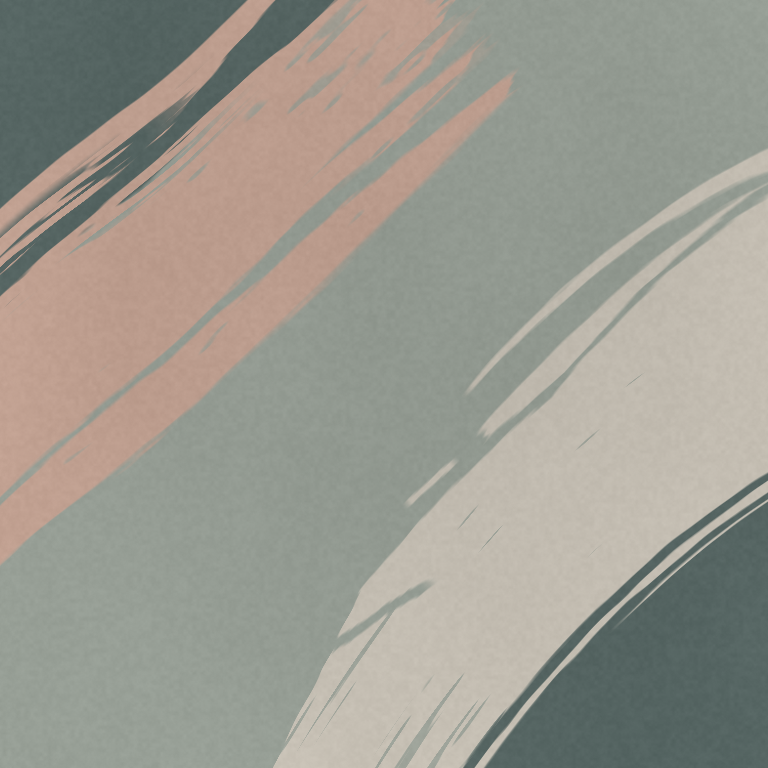
Give the GLSL for this background, as a WebGL 1 fragment shader.

```glsl
precision highp float;
// Dry-brush diagonal strokes in pink and cream over sage and dark teal paper.

uniform vec2 u_resolution;

#define SAGE vec3(0.58, 0.61, 0.575)
#define TEAL vec3(0.33, 0.39, 0.38)
#define PINK vec3(0.745, 0.62, 0.56)
#define CREAM vec3(0.765, 0.74, 0.695)
#define GRAIN 0.045
#define RAGGED 0.016

float hash(vec2 p) {
  p = fract(p * vec2(0.1031, 0.1137));
  p += dot(p, p.yx + 33.33);
  return fract((p.x + p.y) * p.x * 7.31);
}

float noise(vec2 p) {
  vec2 i = floor(p), f = fract(p);
  f = f * f * (3.0 - 2.0 * f);
  return mix(mix(hash(i), hash(i + vec2(1.0, 0.0)), f.x),
             mix(hash(i + vec2(0.0, 1.0)), hash(i + 1.0), f.x), f.y);
}

float fbm(vec2 p) {
  float sum = 0.0, amp = 0.5;
  for (int i = 0; i < 4; i++) {
    sum += amp * noise(p);
    p = p * 2.1 + 17.0;
    amp *= 0.5;
  }
  return sum / 0.9375;
}

// Noise drawn out along a stroke, like bristle marks
float bristles(float along, float across) {
  vec2 p = vec2(along * 5.0, across * 85.0) + 40.0;
  return 0.6 * noise(p) + 0.4 * noise(p * vec2(3.1, 2.3) + 9.0);
}

float above(float edge, float x, float soft) {
  return smoothstep(-soft, soft, x - edge);
}

float band(float x, float lo, float hi, float soft) {
  return above(lo, x, soft) * (1.0 - above(hi, x, soft));
}

// Pink stroke: v runs across it, a along it; sets the paper beneath too
vec3 pinkStroke(float a, float v, float aa) {
  float hair = bristles(a, v);
  float r = v + (hair - 0.5) * RAGGED;

  float tealEdge = 0.42 - 0.04 * smoothstep(-0.7, 0.2, a);
  vec3 paper = mix(TEAL, SAGE, above(tealEdge, r, 0.004));

  // Outer edges and ragged far ends
  float low = 0.735 - 0.04 * max(a - 0.05, 0.0);
  float paint = above(0.272, v + (hair - 0.5) * 0.005, aa);
  paint *= 1.0 - above(low, r, 0.004 + 0.006 * smoothstep(0.3, -0.4, -a - 0.1));
  paint *= 1.0 - above(0.59 + (hair - 0.5) * 0.14, a, 0.012);

  // Two sage gaps that widen toward the upper right
  float gapMid = 0.638 + 0.06 * max(a - 0.1, 0.0) + 0.035 * max(-a - 0.3, 0.0);
  float gapHalf = mix(0.004, 0.016, smoothstep(-0.65, 0.4, a)) + 0.06 * max(a - 0.35, 0.0);
  paint *= above(gapHalf, abs(r - gapMid), 0.004);
  float forkMid = 0.585 + 0.05 * max(a - 0.3, 0.0);
  paint *= above(0.05 * (a - 0.2), abs(r - forkMid), 0.004);

  // Dark slot with bristle lines around it
  float slotMid = 0.372 - 0.03 * smoothstep(-0.4, 0.36, a);
  float slotHalf = 0.012 + 0.024 * smoothstep(0.0, 0.4, a);
  paint *= above(slotHalf, abs(r - slotMid), 0.002);
  float lines = above(0.57, bristles(a * 0.6 + 3.0, v * 1.3), 0.04);
  lines *= band(v, 0.305, 0.415, 0.012) * (1.0 - smoothstep(0.0, 0.25, a));
  paint *= 1.0 - lines;

  // Worn patches near the far end
  float wear = bristles(a * 1.2 + 7.0, v * 0.6) + 0.3 * smoothstep(0.05, 0.65, a);
  paint *= 1.0 - 0.75 * above(0.86, wear, 0.06) * above(0.39, v, 0.02);
  return mix(paper, PINK, paint);
}

// Cream stroke: q runs across the arc, s along it
float creamStroke(float s, float q, float aa) {
  float hair = bristles(s + 5.0, q);
  float r = q + (hair - 0.5) * RAGGED * 0.7;
  float start = above(0.1 - 5.8 * (q - 1.107) + (hair - 0.5) * 0.14, s, 0.012);

  // Broad body with thin dry lines
  float top = 1.237 - 0.12 * abs(s - 0.2);
  float body = band(r, top, 1.57, 0.003) * start;
  float dry = bristles(s * 0.5 + 11.0, q * 0.9);
  float bare = above(0.9 - 0.24 * smoothstep(-0.05, 0.6, -s), dry, 0.025);
  body *= 1.0 - 0.85 * bare;
  float cut = 1.25 + 0.46 * (s + 0.3);
  body *= 1.0 - band(r, cut - 0.01, cut + 0.01, 0.004) * band(s, -0.42, -0.2, 0.02);

  // Separate strands over the upper edge
  float grow = clamp((s - 0.08) / 0.7, 0.0, 1.0);
  float outer = band(r, 1.108, 1.116 + 0.024 * grow, 0.003) * above(0.1, s, 0.02);
  float innerTop = 1.178 - 0.05 * max(s - 0.35, 0.0);
  float innerLow = min(1.2 + 0.1 * (s - 0.05), top - 0.011);
  float inner = band(r, innerTop, innerLow, 0.003) * above(0.05 + (hair - 0.5) * 0.08, s, 0.01);
  float tipMid = 1.168 + 0.2 * (s + 0.07);
  float tip = band(r, tipMid - 0.007, tipMid + 0.006, 0.003) * band(s, -0.125, -0.01, 0.012);

  // Fine strands over the dark corner
  float rim = band(r, 1.588, 1.602, 0.002);
  float rimThin = band(r, 1.614, 1.619, 0.002) * above(0.02, s, 0.06);
  return max(max(max(body, outer), max(inner, tip)), max(rim, rimThin));
}

void main() {
  vec2 uv = gl_FragCoord.xy / u_resolution;
  float aa = 1.5 / min(u_resolution.x, u_resolution.y);
  float x = uv.x, down = 1.0 - uv.y;
  float along = x - down, across = x + down;

  float v = down + 0.95 * x - 0.035 * smoothstep(0.0, 0.25, x);
  vec3 color = pinkStroke(along, v, aa);

  // Bowed coordinate of the cream arc
  float crest = mix(0.27, -0.03, smoothstep(1.1, 1.5, across));
  float q = across - 0.25 * (along - crest) * (along - crest);
  color = mix(color, TEAL, above(1.567, q, 0.003));
  color = mix(color, CREAM, creamStroke(along, q, aa));

  // Soft tonal drift and paper grain
  color *= 0.98 + 0.05 * smoothstep(0.2, 0.8, length(uv - vec2(0.55, 0.6)));
  color += (fbm(uv * 6.0) - 0.5) * 0.025;
  color += (fbm(uv * 170.0) - 0.5) * GRAIN;
  gl_FragColor = vec4(color, 1.0);
}
```
